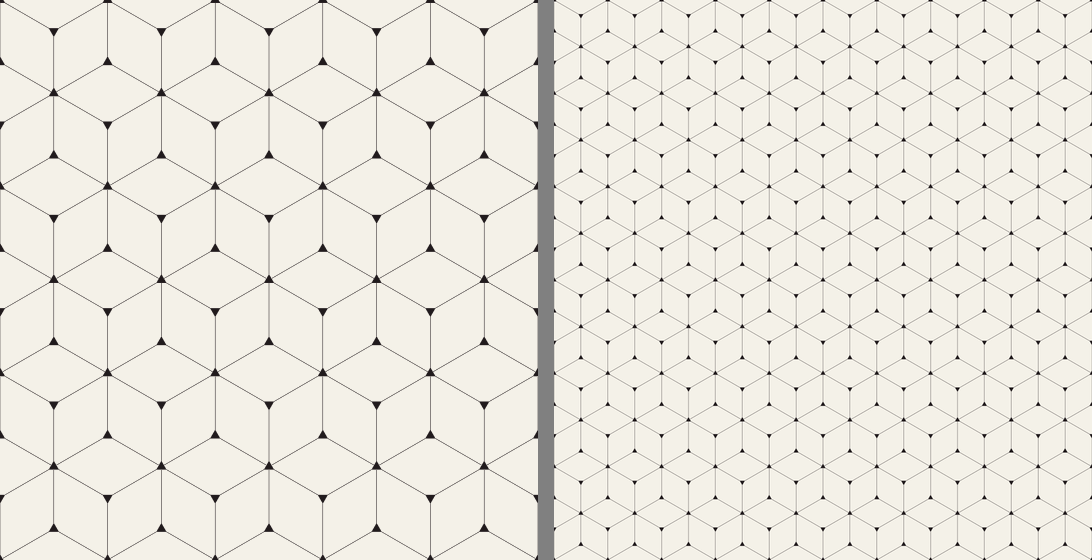
Left: one tile. Right: repeated 2 by 2.
Give the GLSL for this pattern, as a WebGL 1 fragment shader.

```glsl
precision highp float;
// Seamless rhombus lattice of hairlines with a small dark triangle on every joint.

uniform vec2 u_resolution;

const vec2 REPEATS = vec2(5.0, 3.0);       // whole cells across and down
const vec2 CELL = vec2(1.7320508, 3.0);    // cell size, in rhombus edges
const float LINE_WIDTH = 0.0084;           // in rhombus edges
const float TRIANGLE_RADIUS = 0.095;       // centre to corner, in rhombus edges
const vec3 PAPER = vec3(0.957, 0.945, 0.910);
const vec3 INK = vec3(0.130, 0.105, 0.115);

// Offset from the closest six-way joint; these sit on cell corners and centres.
vec2 fromNearestHub(vec2 p) {
  vec2 corner = mod(p + 0.5 * CELL, CELL) - 0.5 * CELL;
  vec2 centre = mod(p, CELL) - 0.5 * CELL;
  return dot(corner, corner) < dot(centre, centre) ? corner : centre;
}

// Distance to a segment from the hub to the end of a unit spoke.
float spokeDistance(vec2 p, vec2 spoke) {
  return length(p - spoke * clamp(dot(p, spoke), 0.0, 1.0));
}

// Signed distance to an upright equilateral triangle about its centroid.
float triangleDistance(vec2 p) {
  float slopes = 0.8660254 * abs(p.x) + 0.5 * p.y;
  return max(-p.y, slopes) - 0.5 * TRIANGLE_RADIUS;
}

// Share of a pixel covered by a line, exact for lines thinner than a pixel.
float lineCoverage(float dist, float pixel) {
  vec2 edges = dist + vec2(0.5, -0.5) * LINE_WIDTH;
  edges = clamp(edges / pixel, -0.5, 0.5);
  return edges.x - edges.y;
}

float fillCoverage(float dist, float pixel) {
  return clamp(0.5 - dist / pixel, 0.0, 1.0);
}

void main() {
  vec2 extent = REPEATS * CELL;
  vec2 p = fromNearestHub(gl_FragCoord.xy / u_resolution * extent);
  float pixel = extent.y / u_resolution.y;

  // Six spokes meet at the hub; the triangles at their ends alternate up and down.
  float lineDist = 1.0;
  float triangleDist = triangleDistance(p);
  for (int i = 0; i < 6; i++) {
    float k = float(i);
    float angle = radians(30.0 + 60.0 * k);
    vec2 spoke = vec2(cos(angle), sin(angle));
    float facing = 1.0 - 2.0 * mod(k, 2.0);
    lineDist = min(lineDist, spokeDistance(p, spoke));
    triangleDist = min(triangleDist, triangleDistance((p - spoke) * facing));
  }

  float ink = max(lineCoverage(lineDist, pixel), fillCoverage(triangleDist, pixel));
  gl_FragColor = vec4(mix(PAPER, INK, ink), 1.0);
}
```
